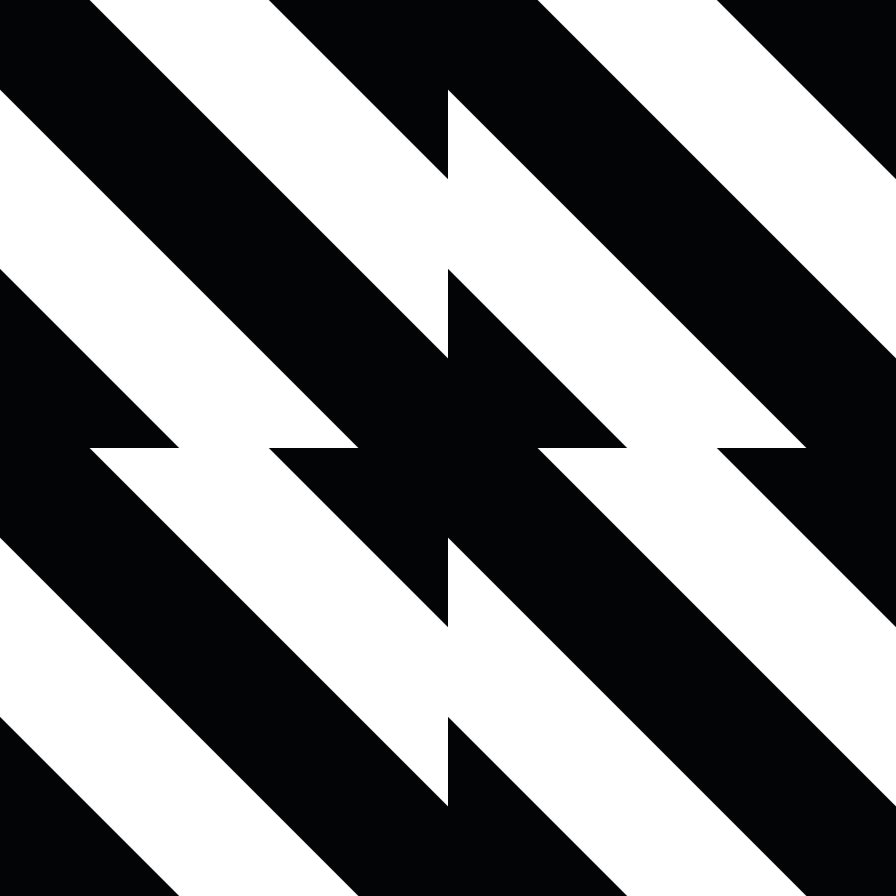
Write a WebGL 2 fragment shader that draws this pattern.

```glsl
#version 300 es
precision highp float;
// Two by two identical square tiles of falling diagonal stripes, black and white.
// Each tile holds two white bands mirrored about its diagonal, so the stripes
// break into lightning-like steps where tiles meet; 4x4 samples smooth the edges.

uniform vec2 u_resolution;
out vec4 outColor;

// White coverage at a point of the canvas; soft is the edge half-width in tiles.
float whiteBands(vec2 uv, float soft) {
    vec2 tile = fract(uv * 2.0);
    float offDiagonal = abs(tile.x + tile.y - 1.0);
    float fromBandCentre = abs(offDiagonal - 0.4);
    return 1.0 - smoothstep(0.2 - soft, 0.2 + soft, fromBandCentre);
}

void main() {
    const int GRID = 4;
    float soft = 1.0 / min(u_resolution.x, u_resolution.y);

    // Average a grid of samples so the tile seams are smoothed too.
    float coverage = 0.0;
    for (int j = 0; j < GRID; j++) {
        for (int i = 0; i < GRID; i++) {
            vec2 offset = (vec2(i, j) + 0.5) / float(GRID) - 0.5;
            coverage += whiteBands((gl_FragCoord.xy + offset) / u_resolution, soft);
        }
    }
    coverage /= float(GRID * GRID);

    vec3 ink = vec3(0.01, 0.016, 0.02);
    vec3 paper = vec3(1.0);
    outColor = vec4(mix(ink, paper, coverage), 1.0);
}
```
